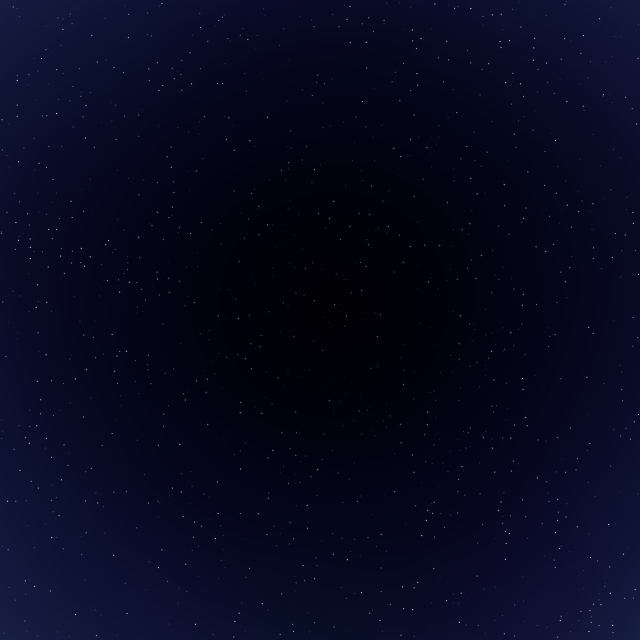
This texture is drawn by a WebGL 2 fragment shader. Its source:

```glsl
#version 300 es
precision highp float;
// Night sky: a near-black centre brightens radially to navy corners,
// tinted by broad gradient noise. Fine, sparsely filled grid layers scatter
// pin-point stars, with noise thinning them into loose groups.

uniform vec2 u_resolution;
out vec4 fragColor;

vec2 hash22(vec2 p) {
    vec3 q = fract(p.xyx * vec3(0.1031, 0.1030, 0.0973));
    q += dot(q, q.yzx + 33.33);
    return fract((q.xx + q.yz) * q.zy);
}

// Gradient noise, roughly -0.7 to 0.7
float cornerGradient(vec2 cell, vec2 offset) {
    float angle = 6.2832 * hash22(cell + 71.0).x;
    return dot(vec2(cos(angle), sin(angle)), offset);
}

float gradientNoise(vec2 p) {
    vec2 i = floor(p), f = fract(p);
    vec2 u = f * f * f * (f * (f * 6.0 - 15.0) + 10.0);
    vec2 e = vec2(1.0, 0.0);
    float low = mix(cornerGradient(i, f), cornerGradient(i + e, f - e), u.x);
    float high = mix(cornerGradient(i + e.yx, f - e.yx), cornerGradient(i + 1.0, f - 1.0), u.x);
    return mix(low, high, u.y);
}

// One star at most per cell, kept clear of the cell borders
vec3 starLayer(vec2 uv, float cells, float density, float brightness, float seed) {
    vec2 cell = floor(uv * cells);
    vec2 star = (cell + 0.13 + 0.74 * hash22(cell + seed)) / cells;
    vec2 traits = hash22(cell + seed + 37.0);
    float present = step(traits.x, density * (1.0 + 1.4 * gradientNoise(star * 6.0 + seed)));

    // Crisp point, never narrower than about one pixel
    float radius = max(0.00095, 0.5 / u_resolution.y);
    float dist = length(uv - star);
    float glow = exp(-dist * dist / (radius * radius));
    vec3 tint = mix(vec3(0.85, 0.94, 1.0), vec3(1.0, 0.96, 0.9), hash22(cell + seed + 91.0).x);
    return tint * present * glow * brightness * mix(0.35, 1.0, traits.y);
}

void main() {
    vec2 uv = gl_FragCoord.xy / u_resolution.y;
    vec2 fromCentre = gl_FragCoord.xy / u_resolution - vec2(0.52, 0.52);
    float r = length(fromCentre);

    // Radial sky gradient, blue rising first
    float haze = 1.0 + 0.2 * gradientNoise(uv * 2.3 + 4.0);
    vec3 sky = vec3(0.002, 0.002, 0.022);
    sky += haze * vec3(0.19, 0.25, 0.385) * pow(vec3(r), vec3(2.4, 2.4, 1.5));

    // Faint drift between violet and teal
    float drift = gradientNoise(uv * 3.1 + 17.0);
    sky += drift * smoothstep(0.15, 0.6, r) * vec3(0.012, -0.014, 0.012);

    // Bright and faint stars, dimmer towards the dark centre
    vec3 stars = starLayer(uv, 58.0, 0.2, 0.8, 5.0);
    stars += starLayer(uv, 59.0, 0.16, 0.24, 153.0);
    stars *= mix(0.65, 1.0, smoothstep(0.05, 0.4, r));

    fragColor = vec4(max(sky, 0.0) + stars, 1.0);
}
```
